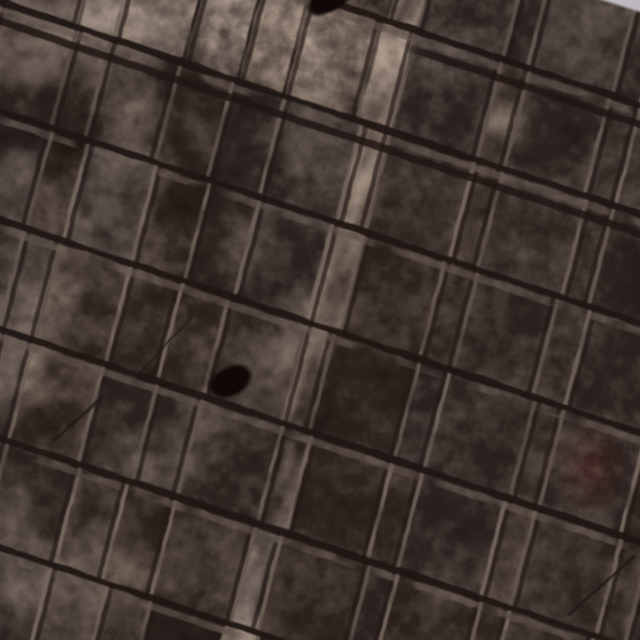
Reproduce this texture procedurally as a Shadertoy shader.

```glsl
// Weathered dark paving seen at a slant: sheared courses split by uneven upright joints.
// Each point is mapped to course and column coordinates, given a tone from noise and joint
// distances, then coloured through one brown ramp. Holes, cracks and stains go on last.

#define COURSE_HEIGHT 0.1706
#define COURSE_SLOPE 0.332
#define JOINT_LEAN 0.26
#define JOINT_STEP 0.0957
#define JOINT_START 0.112
#define JOINT_JITTER 0.010
#define LINE_HALF 0.0048
#define BAR_HALF 0.0031
#define SOFTNESS 0.0026
#define GRAIN 0.38
#define MOTTLE 1.15

const vec3 SOIL  = vec3(0.120, 0.085, 0.070);
const vec3 STONE = vec3(0.600, 0.530, 0.480);
const vec3 SKY   = vec3(0.74, 0.72, 0.74);

float hash(vec2 p) {
    vec3 a = fract(vec3(p.xyx) * 0.1031);
    a += dot(a, a.yzx + 33.33);
    return fract((a.x + a.y) * a.z);
}

float noise(vec2 p) {
    vec2 i = floor(p), f = fract(p);
    f = f * f * (3.0 - 2.0 * f);
    return mix(mix(hash(i), hash(i + vec2(1, 0)), f.x),
               mix(hash(i + vec2(0, 1)), hash(i + vec2(1, 1)), f.x), f.y);
}

float fbm(vec2 p) {
    float sum = 0.0, amp = 0.5;
    for (int i = 0; i < 4; i++) {
        sum += amp * noise(p);
        p = mat2(1.6, 1.2, -1.2, 1.6) * p + 17.3;
        amp *= 0.5;
    }
    return sum / 0.9375;
}

// Soft stripe of the given half width around d = 0
float stripe(float d, float halfWidth) {
    return 1.0 - smoothstep(halfWidth - SOFTNESS, halfWidth + SOFTNESS, abs(d));
}

float blob(vec2 p, vec2 centre, vec2 radius) {
    vec2 d = (p - centre) / radius;
    return exp(-dot(d, d));
}

float segment(vec2 p, vec2 a, vec2 b) {
    vec2 ab = b - a;
    return length(p - a - ab * clamp(dot(p - a, ab) / dot(ab, ab), 0.0, 1.0));
}

// Tilted oval hole, 1 inside
float hole(vec2 p, vec2 centre, vec2 radius) {
    vec2 d = mat2(0.88, 0.47, -0.47, 0.88) * (p - centre);
    return 1.0 - smoothstep(0.8, 1.2, length(d / radius));
}

// Joint positions drift from narrow-wide to wide-narrow pairs along a course
float jointAt(float i, float course) {
    float side = mod(i, 2.0) < 0.5 ? 1.0 : -1.0;
    float pairing = 0.0195 - 0.043 * smoothstep(0.0, 6.0, i);
    float jitter = JOINT_JITTER * (hash(vec2(i + 9.0, course + 5.0)) - 0.5);
    return JOINT_START + JOINT_STEP * i + side * pairing + jitter;
}

void mainImage(out vec4 fragColor, in vec2 fragCoord) {
    vec2 p = fragCoord / iResolution.xy;
    p.y = 1.0 - p.y;                                  // y runs downward from here
    vec2 w = p + 0.003 * (vec2(fbm(p * 45.0), fbm(p * 45.0 + 40.0)) - 0.5);

    // Course and column coordinates
    float v = (w.y - COURSE_SLOPE * w.x) / COURSE_HEIGHT - 0.015;
    float u = w.x + JOINT_LEAN * w.y;
    float course = floor(v), column = -2.0, jointDist = 1.0, jointId = 0.0;
    for (float i = -1.0; i < 14.0; i++) {
        float d = u - jointAt(i, course);
        if (d >= 0.0) column = i;
        if (abs(d) < abs(jointDist)) { jointDist = d; jointId = i; }
    }
    float lineDist = (v - floor(v + 0.5)) * COURSE_HEIGHT * 0.95;
    float below = fract(v) * COURSE_HEIGHT * 0.95;
    vec2 cell = vec2(column, course) + 20.0;

    // Stone tone: blotches, tile variation, pale strip and worn patches
    float leftSide = 1.0 - smoothstep(0.45, 0.75, u);
    float blotch = fbm(p * 10.0 + 3.0) - 0.5;
    float top = blob(p, vec2(0.43, 0.05), vec2(0.20, 0.12)) * (1.0 - step(0.0, v));
    float tone = 0.19 + MOTTLE * blotch * (0.45 + 0.65 * leftSide);
    tone += 0.04 * leftSide + 0.13 * (hash(cell) - 0.5);
    float edge = exp(-min(abs(jointDist), abs(lineDist)) / 0.010);
    tone += 0.20 * edge * noise(p * 40.0 + 60.0);
    tone += column == 5.0 ? 0.02 + 0.55 * noise(vec2(u * 55.0, p.y * 18.0 + u * 20.0))
                            * (0.5 + noise(p * 12.0)) : 0.0;
    tone += 0.55 * top + 0.34 * blob(p, vec2(0.13, 0.03), vec2(0.15, 0.045));
    tone += 0.30 * blob(p, vec2(0.42, 0.55), vec2(0.06, 0.06));
    tone += 0.50 * blob(p, vec2(0.79, 0.19), vec2(0.035, 0.025));
    tone += GRAIN * (fbm(p * 60.0) - 0.5) * (1.0 + 1.3 * top);
    tone = max(tone, 0.08 + 0.35 * tone);

    // Upright joints: pale raised bar with a shadow on one side
    vec2 jointCell = vec2(jointId, course) + 31.0;
    float shade = hash(jointCell) < 0.4 ? -1.0 : 1.0;
    float barTone = mix(0.46 + 0.24 * hash(jointCell + 7.0), 0.12, smoothstep(0.2, 0.5, top));
    float wear = 0.60 + 0.40 * smoothstep(0.2, 0.6, noise(p * 32.0 + 5.0));
    tone = mix(tone, 0.03, 0.70 * stripe(jointDist - shade * 0.0075, 0.0038));
    tone = mix(tone, barTone, wear * stripe(jointDist, BAR_HALF));

    // Course lines: dark gap, crumbling pale rim, and a second ledge in the upper courses
    float rim = stripe(below - 0.0125, 0.0055) * smoothstep(0.2, 0.6, noise(p * 30.0 + 8.0));
    tone = mix(tone, 0.40 + 0.25 * noise(p * 90.0), 0.70 * rim);
    float ledge = course == 0.0 ? 1.0 : (course == -1.0 ? smoothstep(0.62, 0.67, p.x) : 0.0);
    tone = mix(tone, 0.0, 0.85 * ledge * stripe(below - 0.029, 0.006));
    float gap = LINE_HALF * (0.8 + 0.6 * noise(p * 20.0 + 70.0));
    tone = mix(tone, 0.0, 0.95 * stripe(lineDist, gap));

    // Cracks and holes
    float crack = min(segment(w, vec2(0.157, 0.623), vec2(0.085, 0.688)),
                      segment(w, vec2(0.990, 0.870), vec2(0.890, 0.960)));
    crack = min(crack, segment(w, vec2(0.300, 0.495), vec2(0.215, 0.586)) + 0.001);
    tone = mix(tone, 0.02, 0.8 * stripe(crack, 0.0025));
    float pit = max(hole(w, vec2(0.360, 0.596), vec2(0.034, 0.022)),
                    hole(w, vec2(0.515, 0.000), vec2(0.036, 0.018)));
    tone = mix(tone, -0.12, pit);

    // Colour ramp, tile tint, red stain and the bright corner
    vec3 color = mix(SOIL, STONE, clamp(tone, -0.12, 1.15));
    color += vec3(-0.006, 0.0, 0.008) * hash(cell + 3.0);
    color += vec3(0.05, -0.01, -0.01) * blob(p, vec2(0.925, 0.73), vec2(0.04, 0.05));
    float corner = smoothstep(-0.004, 0.004, 0.31 * (p.x - 0.94) - p.y);
    fragColor = vec4(mix(color, SKY, corner), 1.0);
}
```
